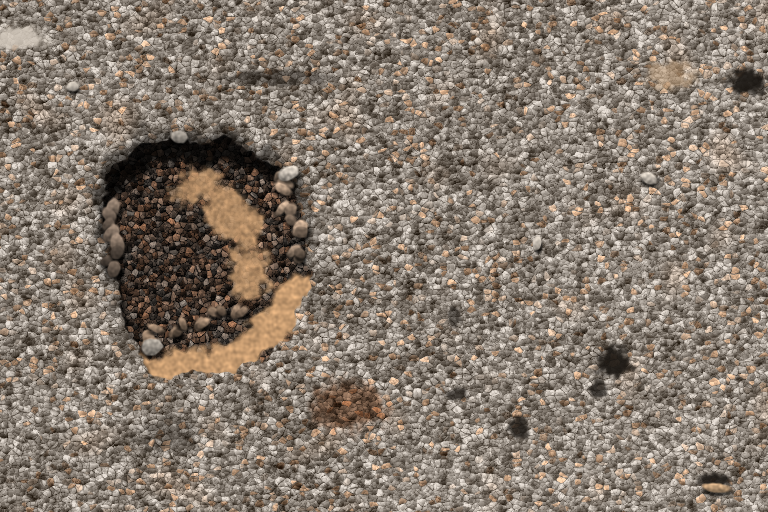
Give the GLSL for this texture, as a Shadertoy shader.

```glsl
vec2 hash2(vec2 p) {
  vec3 q = fract(p.xyx * vec3(.1031, .1030, .0973));
  q += dot(q, q.yzx + 33.33);
  return fract((q.xx + q.yz) * q.zy);
}

float corner(vec2 cell, vec2 offset, vec2 f) {
  return dot(hash2(cell + offset) * 2. - 1., f - offset);
}

float noise(vec2 p) {
  vec2 i = floor(p), f = p - i, u = f * f * (3. - 2. * f);
  return mix(mix(corner(i, vec2(0), f), corner(i, vec2(1, 0), f), u.x),
             mix(corner(i, vec2(0, 1), f), corner(i, vec2(1), f), u.x), u.y);
}

// Packed stones: x = gap mask, y = light from above, zw = random per stone
vec4 stones(vec2 p) {
  vec2 cell = floor(p), nearest = vec2(0), id = vec2(0);
  float first = 9., second = 9.;
  for (int k = 0; k < 9; k++) {
    vec2 c = cell + vec2(k % 3 - 1, k / 3 - 1), r = p - c - hash2(c);
    float d = dot(r, r);
    if (d < first) { second = first; first = d; nearest = r; id = c; }
    else second = min(second, d);
  }
  float gap = smoothstep(0., .28, sqrt(second) - sqrt(first));
  return vec4(gap, dot(nearest, vec2(-.35, .9)), hash2(id + 41.7));
}

vec3 asphalt(vec2 p) {
  vec2 q = p + .005 * vec2(noise(p * 65.), noise(p * 65. + 19.));
  vec4 coarse = stones(q * vec2(72, 92)), fine = stones(q * 155. + 5.);
  float tone = .55 + .4 * (coarse.z - .5) * coarse.x + .28 * (fine.z - .5) * fine.x;
  tone += .16 * coarse.y + .12 * fine.y - .11 * (1. - coarse.x) - .07 * (1. - fine.x);
  tone += .24 * noise(p * 42.) + .16 * noise(p * 95.) + .1 * noise(p * 8.);
  tone += .04 * smoothstep(.5, 1.3, p.x - .4 * p.y);
  vec3 col = clamp(tone, .07, .88) + vec3(.035, 0, -.038);
  float warm = smoothstep(.78, .95, coarse.w) * coarse.x + .35 * smoothstep(.1, .6, noise(p * 11. + 30.));
  return mix(col, col * vec3(1.14, .98, .84), warm);
}

float segment(vec2 p, vec2 a, vec2 b) {
  vec2 w = p - a, e = b - a;
  return length(w - e * clamp(dot(w, e) / dot(e, e), 0., 1.));
}

// Signed distance to the outline of the pit
float pitDistance(vec2 p) {
  vec2 v[11] = vec2[11](vec2(.205, .66), vec2(.29, .727), vec2(.46, .72), vec2(.565, .655),
    vec2(.595, .55), vec2(.605, .44), vec2(.565, .345), vec2(.47, .272),
    vec2(.285, .264), vec2(.24, .37), vec2(.21, .53));
  float d = 9., side = 1.;
  for (int i = 0; i < 11; i++) {
    vec2 a = v[i], b = v[(i + 10) % 11], e = b - a, w = p - a;
    d = min(d, segment(p, a, b));
    bvec3 c = bvec3(p.y >= a.y, p.y < b.y, e.x * w.y > e.y * w.x);
    if (all(c) || all(not(c))) side = -side;
  }
  return side * d;
}

float blot(vec2 p, vec2 centre, vec2 size) {
  float ragged = .45 * noise(p * 38.) + .4 * noise(p * 90.);
  return 1. - smoothstep(.55, 1.15, length((p - centre) / size) + ragged);
}

vec3 pebble(vec3 col, vec2 p, vec2 centre, vec2 size, float angle, vec3 tint) {
  vec2 r = p - centre, q = mat2(cos(angle), -sin(angle), sin(angle), cos(angle)) * r / size;
  float d = length(q) + .25 * noise(p * 85.), soft = 1.2 / (iResolution.y * size.y);
  float shadow = 1. - smoothstep(.7, 1.4, length((r + vec2(-.002, .006)) / size));
  vec3 lit = tint * (.88 + .28 * r.y / size.y + .3 * noise(p * 150.));
  return mix(col * (1. - .65 * shadow), lit, 1. - smoothstep(1. - soft, 1. + soft, d));
}

vec3 pebbleRow(vec3 col, vec2 p, vec2 a, vec2 b, int count, float size, vec3 tint) {
  for (int i = 0; i < count; i++) {
    vec2 h = hash2(vec2(i, count) + a * 91.), k = hash2(h * 57. + b * 13.);
    vec2 centre = mix(a, b, (float(i) + h.x) / float(count)) + (k - .5) * .028;
    col = pebble(col, p, centre, size * vec2(.75 + .6 * h.y, .55 + .4 * k.x), k.y * 3., tint * (.65 + .55 * h.y));
  }
  return col;
}

vec3 pitFloor(vec2 p) {
  vec4 grit = stones(p * 85. + 3.), dust = stones(p * 160.);
  float tone = .06 + .34 * grit.z * grit.z * grit.x + .18 * dust.z * dust.x + .13 * grit.y;
  vec3 gravel = max(tone, .025) * mix(vec3(1.3, .92, .68), vec3(1.15, 1.06, .98), grit.w);
  vec3 sand = vec3(.83, .65, .47) * (.94 + .24 * noise(p * 55.) + .25 * noise(p * 130.));
  vec2 bend = vec2(.475, .56), low = vec2(.46, .29);
  float streak = min(segment(p, vec2(.39, .64), bend), segment(p, bend, vec2(.49, .46))) - .035;
  float lip = min(segment(p, vec2(.28, .27), low), segment(p, low, vec2(.59, .43))) - .036;
  float rough = .045 * noise(p * 22.) + .03 * noise(p * 60.);
  float cover = max(.85 * smoothstep(.018, -.018, streak + rough * 1.3), smoothstep(.009, -.009, lip + rough * .6));
  return mix(gravel, sand, cover);
}

void mainImage(out vec4 fragColor, in vec2 fragCoord) {
  vec2 p = fragCoord / iResolution.y;
  vec3 col = asphalt(p), soot = vec3(.1, .085, .07), ochre = vec3(.8, .66, .51), pale = vec3(.83, .79, .74);

  // Worn patches, then dark spots from strong to faint
  col = mix(col, pale, .85 * blot(p, vec2(.035, .925), vec2(.065, .026)));
  col = mix(col, ochre, .5 * blot(p, vec2(1.31, .853), vec2(.055, .032)));
  col = mix(col, col * vec3(.72, .55, .43), .8 * blot(p, vec2(.68, .207), vec2(.085, .055)));
  vec4 spots[9] = vec4[9](vec4(1.46, .84, .045, .028), vec4(1.2, .293, .037, .034), vec4(1.395, .06, .034, .018),
    vec4(1.015, .164, .022, .024), vec4(1.167, .242, .02, .02), vec4(.89, .23, .025, .014),
    vec4(.887, .38, .014, .022), vec4(.54, .848, .12, .018), vec4(.33, .15, .07, .04));
  for (int i = 0; i < 9; i++)
    col = mix(col, soot, (.93 - .01 * float(i * i)) * blot(p, spots[i].xy, spots[i].zw));
  col = pebble(col, p, vec2(1.4, .047), vec2(.027, .009), -.1, ochre);

  // Pit with a ragged rim and a shadow cast from above
  float ragged = .022 * noise(p * 24.) + .014 * noise(p * 65.);
  float d = pitDistance(p) + ragged, px = 1.5 / iResolution.y;
  float upper = smoothstep(.3, .65, p.y - .3 * (p.x - .4));
  col *= 1. - .5 * upper * smoothstep(.035, 0., d + .03 * noise(p * 45.));
  float shade = smoothstep(-.014, .014, pitDistance(p + vec2(-.018, .045)) + ragged);
  col = mix(col, pitFloor(p) * mix(1., .2, shade), smoothstep(px, -px, d));

  // Loose stones along the rim and on the floor
  col = pebbleRow(col, p, vec2(.213, .61), vec2(.222, .46), 8, .016, vec3(.45, .39, .34));
  col = pebbleRow(col, p, vec2(.55, .66), vec2(.59, .48), 11, .014, vec3(.62, .53, .45));
  col = pebbleRow(col, p, vec2(.28, .335), vec2(.49, .4), 12, .013, vec3(.56, .47, .39));

  // Pale chips
  vec4 chips[6] = vec4[6](vec4(.563, .661, .021, .013), vec4(.296, .322, .021, .016), vec4(.35, .733, .017, .012),
    vec4(1.268, .652, .017, .011), vec4(1.049, .525, .008, .014), vec4(.142, .831, .012, .009));
  for (int i = 0; i < 6; i++)
    col = pebble(col, p, chips[i].xy, chips[i].zw, .4 * cos(float(i)), i == 1 || i == 2 ? pale * .78 : pale);
  fragColor = vec4(clamp(col, 0., 1.), 1.);
}
```
